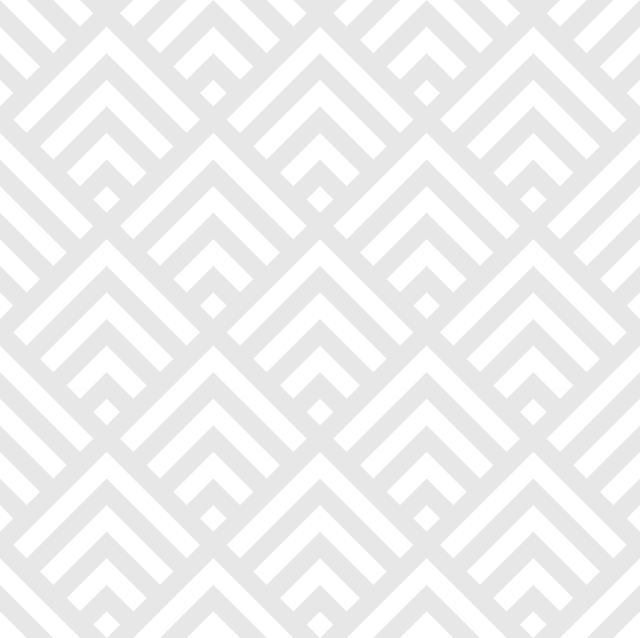
Write a WebGL 2 fragment shader that draws this pattern.

```glsl
#version 300 es
precision highp float;

#define REPEATS 3.0                 // lattice periods across and down
#define BARS 8.0                    // bar widths along one side of a diamond
#define APEX vec2(0.5, 0.875)       // top of a diamond within one period
#define SOFTNESS 0.75               // half width of edge smoothing, in pixels
#define GREY vec3(0.906)
#define WHITE vec3(1.0)

uniform vec2 u_resolution;
out vec4 fragColor;

// Signed distance to the nested chevrons, in bar widths, negative inside.
float chevrons(vec2 p) {
    // Diagonal axes running down from the apex, one unit per diamond side.
    vec2 diagonal = vec2(p.x - p.y, -p.x - p.y);
    // Wrap half a bar early so that distances stay continuous across cells.
    vec2 cell = fract(diagonal + 0.5 / BARS) * BARS - 0.5;
    float nearSide = min(cell.x, cell.y);
    float farSide = max(cell.x, cell.y);
    float stripes = abs(mod(nearSide + 0.5, 2.0) - 1.0) - 0.5;
    float cutEnds = farSide - (BARS - 1.0);
    return max(stripes, cutEnds);
}

void main() {
    vec2 uv = gl_FragCoord.xy / u_resolution;
    float d = chevrons(uv * REPEATS - APEX);

    // One pixel measured across a diagonal edge, in bar widths.
    float pixel = REPEATS * BARS * length(1.0 / u_resolution);
    float edge = SOFTNESS * pixel;
    float ink = 1.0 - smoothstep(-edge, edge, d);

    fragColor = vec4(mix(GREY, WHITE, ink), 1.0);
}
```
